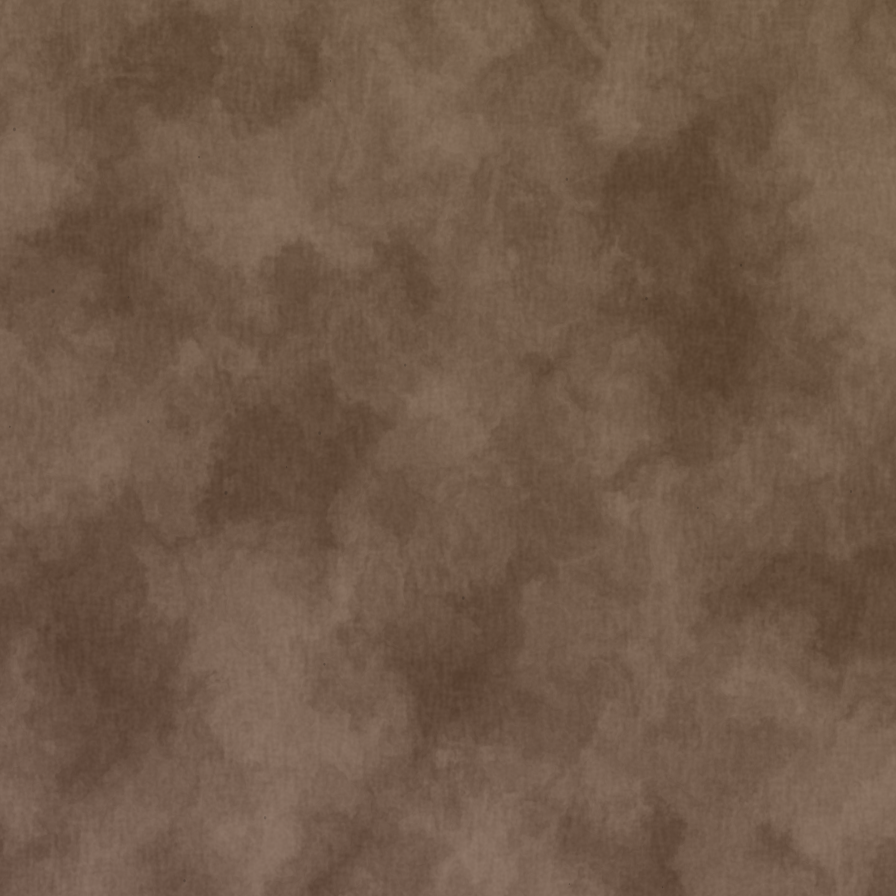
Write a three.js fragment shader that draws this texture.

```glsl
varying vec2 vUv;

#define CLOUD_SCALE 4.4
#define CLOUD_CONTRAST 1.0
#define ROUGHNESS 0.64
#define WARP 0.24
#define FIBRE_STRENGTH 0.036
#define GRAIN_STRENGTH 0.026
#define SPECK_CELLS 26.0
#define SPECK_SHARE 0.035
#define SHADE_COLOR vec3(0.379, 0.290, 0.222)
#define LIGHT_COLOR vec3(0.511, 0.421, 0.350)
#define OCHRE_TINT vec3(-0.002, 0.001, -0.014)
#define MAUVE_TINT vec3(0.001, -0.002, 0.016)

vec2 hash2(vec2 p) {
  vec3 q = fract(p.xyx * vec3(0.1031, 0.1030, 0.0973));
  q += dot(q, q.yzx + 33.33);
  return fract((q.xx + q.yz) * q.zy);
}

// Unit gradient at a lattice point, projected on the offset from it
float corner(vec2 cell, vec2 offset) {
  float angle = 6.2832 * hash2(cell).x;
  return dot(vec2(cos(angle), sin(angle)), offset);
}

float gradientNoise(vec2 p) {
  vec2 i = floor(p);
  vec2 f = p - i;
  vec2 u = f * f * f * (f * (f * 6.0 - 15.0) + 10.0);
  vec2 e = vec2(1.0, 0.0);
  float low = mix(corner(i, f), corner(i + e.xy, f - e.xy), u.x);
  float high = mix(corner(i + e.yx, f - e.yx), corner(i + e.xx, f - e.xx), u.x);
  return mix(low, high, u.y);
}

// Rotated octaves hide the lattice directions
float fbm(vec2 p) {
  const mat2 turn = mat2(0.8, 0.6, -0.6, 0.8);
  float sum = 0.0;
  float amplitude = 1.0;
  for (int i = 0; i < 6; i++) {
    sum += amplitude * gradientNoise(p);
    p = turn * p * 2.03 + 17.3;
    amplitude *= ROUGHNESS;
  }
  return sum;
}

// Ragged mottled stain over broad patches, drawn out along the vertical
float clouds(vec2 uv) {
  vec2 p = uv * vec2(1.08, 0.92) * CLOUD_SCALE + 40.0;
  vec2 bend = vec2(fbm(p * 2.0 + 9.0), fbm(p * 2.0 + 71.0));
  float broad = gradientNoise(p * 0.45 + 23.7);
  return fbm(p + WARP * bend) + 0.5 * broad;
}

// Fine vertical threads with a weaker cross weave
float fibres(vec2 uv) {
  float threads = gradientNoise(uv * vec2(180.0, 46.0) + 5.0);
  float weave = gradientNoise(uv * vec2(48.0, 160.0) + 300.0);
  float patches = 0.8 + 0.7 * gradientNoise(uv * 9.0 + 120.0);
  return (threads + 0.5 * weave) * patches;
}

// Sparse dark flecks, one at most per cell
float specks(vec2 uv) {
  vec2 p = uv * SPECK_CELLS;
  vec2 cell = floor(p);
  vec2 pick = hash2(cell + 500.0);
  vec2 centre = 0.2 + 0.6 * hash2(cell + 900.0);
  float radius = mix(0.03, 0.07, pick.y);
  float dist = length((p - cell - centre) * vec2(1.0, 0.8));
  return step(pick.x, SPECK_SHARE) * (1.0 - smoothstep(0.3 * radius, radius, dist));
}

void main() {
  // Cloud tone, held softly between shade and light
  float cloud = CLOUD_CONTRAST * clouds(vUv);
  float tone = 0.5 + cloud / sqrt(1.0 + 0.7 * cloud * cloud);
  vec3 color = mix(SHADE_COLOR, LIGHT_COLOR, tone);

  // Hue drifts from mauve at lower left to ochre at upper right
  float drift = 0.35 * vUv.x + 0.65 * vUv.y + 0.1 * gradientNoise(vUv * 3.0 + 60.0);
  color += mix(MAUVE_TINT, OCHRE_TINT, clamp(drift, 0.0, 1.0));

  // Cloth surface
  color += FIBRE_STRENGTH * fibres(vUv);
  color += GRAIN_STRENGTH * gradientNoise(vUv * 210.0 + 700.0);
  color *= 1.0 - 0.2 * specks(vUv);

  gl_FragColor = vec4(color, 1.0);
}
```
